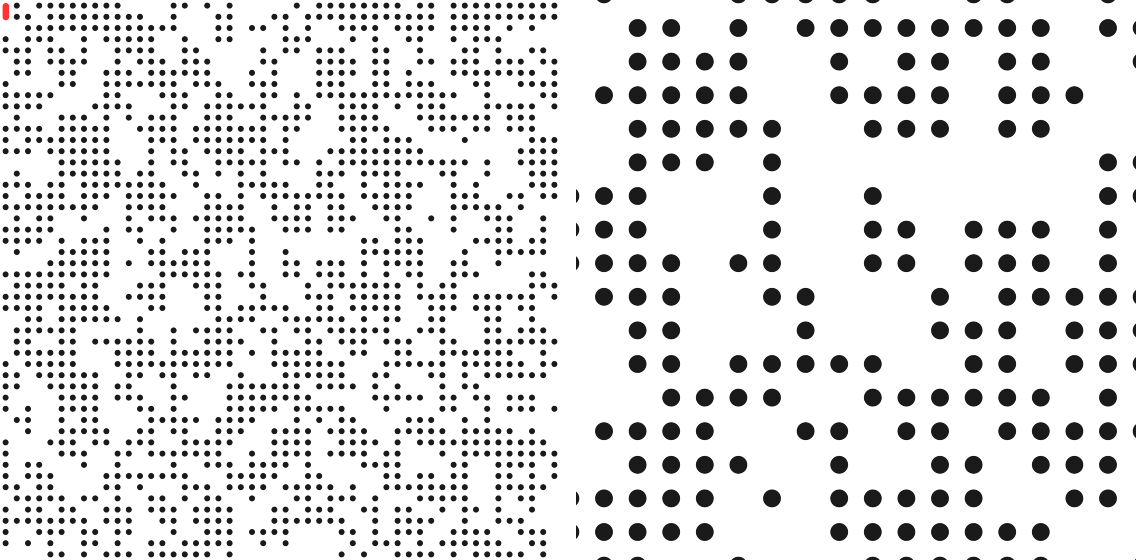
Left, the full canvas; right, a detail of the centre.
Give the GLSL for this pattern, as a WebGL 2 fragment shader.

```glsl
#version 300 es
precision highp float;

uniform vec2 u_resolution;
out vec4 fragColor;

const float CELLS = 50.0;

// Random value per cell, wrapping at the canvas edges
float cellHash(vec2 cell) {
    cell = mod(cell, CELLS);
    return fract(sin(dot(cell, vec2(12.9898, 78.233))) * 43758.5453);
}

// Blends neighbouring hashes so that dots gather into short runs
float hasDot(vec2 cell) {
    float density = cellHash(cell)
                  + 0.6 * cellHash(cell + vec2(0.0, 1.0))
                  + 0.5 * cellHash(cell + vec2(1.0, 0.0));
    return step(0.94, density);
}

float capsuleDistance(vec2 p, float halfLength, float radius) {
    p.y -= clamp(p.y, -halfLength, halfLength);
    return length(p) - radius;
}

float coverage(float distance, float pixel) {
    return 1.0 - smoothstep(-0.6 * pixel, 0.6 * pixel, distance);
}

void main() {
    vec2 grid = gl_FragCoord.xy / u_resolution * CELLS;
    float pixel = CELLS / min(u_resolution.x, u_resolution.y);
    vec2 cell = floor(grid);

    // Dots centred in their cells
    float dotDistance = length(fract(grid) - 0.5) - 0.265;
    float dotMask = coverage(dotDistance, pixel) * hasDot(cell);

    // The marker takes up the top two cells of the first column
    float markerCells = step(cell.x, 0.5) * step(CELLS - 2.5, cell.y);
    float markerDistance = capsuleDistance(grid - vec2(0.52, CELLS - 1.04), 0.48, 0.29);

    vec3 paper = vec3(1.0);
    vec3 ink = vec3(0.1);
    vec3 markerRed = vec3(1.0, 0.2, 0.2);

    vec3 color = mix(paper, ink, dotMask * (1.0 - markerCells));
    color = mix(color, markerRed, coverage(markerDistance, pixel));
    fragColor = vec4(color, 1.0);
}
```
